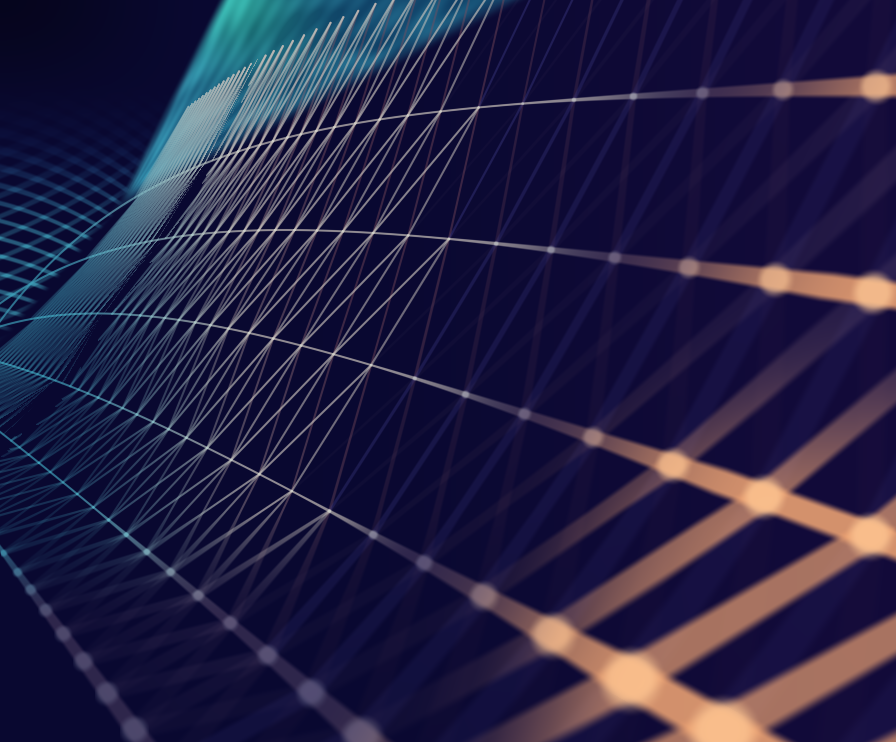
Write a Shadertoy shader that draws this background.

```glsl
// A curved wire mesh receding to a cyan fold at the left, with shallow focus.
// Rails carry nodes at exponential spacing; the nearest strut of each family
// is found by solving for its index, and a focus radius blurs it.

#define RAILS 7
#define BEND 4.64      // decay rate of the rails' curvature
#define GROWTH 0.149   // growth of node spacing per index
#define FIRST -30.0    // node furthest into the fold
#define LAST 9.0       // node nearest the viewer
#define MAX_BLUR 0.027
#define NIGHT vec3(0.035, 0.032, 0.19)
#define CYAN vec3(0.24, 0.62, 0.72)
#define PALE vec3(0.80, 0.77, 0.74)
#define MAUVE vec3(0.40, 0.32, 0.45)
#define PEACH vec3(0.96, 0.66, 0.46)

// Each rail: height, downward slope, depth of the bend at the left
const vec3 RAIL[RAILS] = vec3[RAILS](
  vec3(0.921, -0.22, 0.393), vec3(0.85, -0.03, 0.283), vec3(0.777, 0.145, 0.186),
  vec3(0.702, 0.36, 0.142), vec3(0.572, 0.57, 0.06), vec3(0.437, 0.875, 0.019),
  vec3(0.261, 1.35, 0.0));
// Node spread along each rail: vanishing x, scale
const vec2 SPREAD[RAILS] = vec2[RAILS](
  vec2(0.338, 0.354), vec2(0.275, 0.37), vec2(0.209, 0.396), vec2(0.134, 0.425),
  vec2(0.077, 0.426), vec2(-0.002, 0.421), vec2(-0.085, 0.358));

float railY(vec3 rail, float x) {
  return rail.x - rail.y * x - rail.z * exp(-BEND * x);
}

vec2 node(vec3 rail, vec2 spread, float i) {
  float x = spread.x + spread.y * exp(GROWTH * i) - 0.004 * max(0.0, -i - 8.0);
  return vec2(x, railY(rail, x));
}

// Index of the node at x
float indexAt(vec2 spread, float x) {
  return clamp(log(max((x - spread.x) / spread.y, 0.03)) / GROWTH, FIRST, LAST);
}

// Signed distance to a strut's line, and distance to the strut itself
vec2 strut(vec2 p, vec2 a, vec2 b) {
  vec2 ab = b - a, ap = p - a;
  float h = clamp(dot(ap, ab) / dot(ab, ab), 0.0, 1.0);
  return vec2((ab.x * ap.y - ab.y * ap.x) / length(ab), length(ap - ab * h));
}

float stroke(float d, float radius, float px) {
  return 1.0 - smoothstep(0.5 * radius, radius + px, d);
}

void mainImage(out vec4 fragColor, in vec2 fragCoord) {
  float px = 1.0 / iResolution.y;
  vec2 p = fragCoord / iResolution.xy * vec2(1.2075, 1.0);
  float drop = 1.0 - p.y;

  // Focus radius and local light
  float depth = p.x + 0.55 * drop;
  float blur = 0.0013 + MAX_BLUR * pow(clamp((depth - 0.755) / 0.52, 0.0, 1.1), 1.6)
             + 0.07 * max(0.0, 0.31 - p.y);
  float crisp = 0.004 / (blur + 0.0027);
  float close = smoothstep(1.05, 1.4, depth);
  vec3 tint = mix(CYAN, PALE, smoothstep(0.05, 0.36, p.x));
  tint = mix(tint, MAUVE, smoothstep(0.003, 0.012, blur));
  tint = mix(tint, PEACH, smoothstep(0.95, 1.25, depth));
  float warm = smoothstep(0.45, 0.85, p.x) * (1.0 - smoothstep(0.28, 0.62, p.y));

  // Night backdrop
  vec3 col = NIGHT + vec3(0.035, 0.008, 0.035) * smoothstep(0.4, 1.2, p.x);
  col *= 1.0 - 0.4 * (1.0 - smoothstep(0.0, 0.3, p.x)) * smoothstep(0.8, 1.0, p.y);

  // Fine threads behind the fold
  float fold = p.x - 0.299 + 0.5 * drop + 0.38 * max(0.0, drop - 0.27);
  float behind = (1.0 - smoothstep(-0.01, 0.01, fold)) * smoothstep(0.11, 0.25, drop)
               * (1.0 - smoothstep(0.4, 0.48, drop));
  float soft = mix(0.34, 0.09, smoothstep(0.14, 0.3, drop));
  float falling = abs(fract((drop - 0.25 * p.x - 1.2 * p.x * p.x) * 42.0) - 0.5);
  float rising = abs(fract((drop + 0.4 * p.x + 0.8 * p.x * p.x) * 36.0) - 0.5);
  float threads = stroke(falling, soft, 0.1) + 0.6 * stroke(rising, soft, 0.1);
  float lit = smoothstep(0.17, 0.33, drop);
  col = mix(col, mix(vec3(0.1, 0.22, 0.48), CYAN, lit), behind * threads * mix(0.15, 0.55, lit));

  // Glowing sheet above the fold, streaked along its fan by layered sines
  float ridge = 0.357 - 0.516 * p.x - drop;
  float sheet = smoothstep(-0.006, 0.012, fold) * smoothstep(-0.012, 0.022, ridge);
  vec2 ray = p - vec2(0.15, 0.7), corner = p - vec2(0.32, 1.0);
  float angle = atan(ray.y, ray.x), reach = length(ray);
  float streak = sin(angle * 47.0 + 3.0 * sin(reach * 31.0)) + sin(angle * 113.0 - reach * 40.0)
               + sin(angle * 19.0 + reach * 57.0);
  float rim = exp(-max(fold, 0.0) * 26.0) + 0.55 * exp(-max(ridge, 0.0) * 32.0);
  vec3 glow = mix(vec3(0.06, 0.27, 0.42), vec3(0.24, 0.66, 0.77),
                  clamp(0.75 * rim + 0.08 * streak + 0.08, 0.0, 1.0));
  glow += vec3(0.06, 0.25, 0.08) * exp(-dot(corner, corner) * 120.0);
  col = mix(col, glow, sheet * 0.92);

  // Struts: steep, middle and slanted families between neighbouring rails
  float dense = mix(0.4, 1.0, smoothstep(0.06, 0.36, p.x));
  vec3 red = mix(tint, vec3(0.5, 0.3, 0.36), smoothstep(0.2, 0.5, p.x));
  for (int k = 0; k < 3 * (RAILS - 1); k++) {
    int r = k / 3, family = k % 3;
    vec3 upper = RAIL[r], lower = RAIL[r + 1];
    float yTop = railY(upper, p.x), yLow = railY(lower, p.x), shift = float(family);
    if (p.y > yTop + 0.035 || p.y < yLow - 0.035) continue;
    vec2 s0 = SPREAD[r], s1 = SPREAD[r + 1];
    float t = clamp((yTop - p.y) / max(yTop - yLow, 0.01), 0.0, 1.0);
    float n = indexAt(mix(s0, s1 * vec2(1.0, exp(-GROWTH * shift)), t), p.x);
    for (int j = 0; j < 2; j++) {
      float g = strut(p, node(upper, s0, n), node(lower, s1, n - shift)).x;
      float g2 = strut(p, node(upper, s0, n + 0.3), node(lower, s1, n + 0.3 - shift)).x;
      n = clamp(n - g / min((g2 - g) / 0.3, -0.002), FIRST, LAST);
    }
    n = floor(n + 0.5);
    float d = strut(p, node(upper, s0, n), node(lower, s1, n - shift)).y;
    vec3 ink = family == 0 ? red : tint;
    float alpha = dense * crisp * (0.42 + 0.115 * shift);
    if (n > (r > 2 ? -0.5 : 0.5)) {
      ink = family == 0 ? red : family == 1 ? vec3(0.25, 0.24, 0.54) : mix(MAUVE, PEACH, warm);
      alpha = family < 2 ? 0.1 * shift + 0.3 * crisp : 0.06 + (0.18 + 0.42 * warm) * close;
    }
    col = mix(col, ink, stroke(d, blur * 0.7, px) * alpha);
  }

  // Rails and their nodes
  float strength = mix(0.7, 0.4, smoothstep(0.001, 0.008, blur)) + 0.45 * close;
  for (int r = 1; r < RAILS; r++) {
    vec3 rail = RAIL[r];
    float slope = BEND * rail.z * exp(-BEND * p.x) - rail.y;
    float d = abs(p.y - railY(rail, p.x)) / sqrt(1.0 + slope * slope);
    col = mix(col, tint, stroke(d, blur * 0.68, px) * strength);
    float n = max(floor(indexAt(SPREAD[r], p.x) + 0.5), -12.0);
    float bead = stroke(length(p - node(rail, SPREAD[r], n)), blur, px);
    col = mix(col, tint + vec3(0.03, 0.12, 0.12), bead * (0.4 + 0.3 * close));
  }
  fragColor = vec4(clamp(col, 0.0, 1.0), 1.0);
}
```
